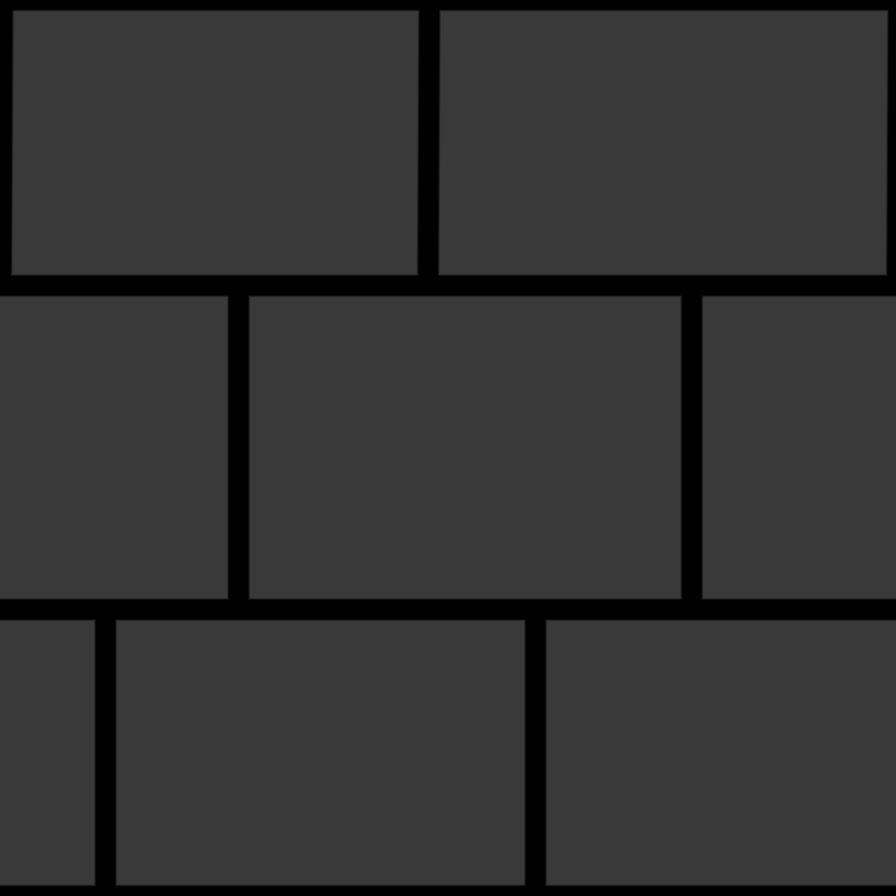
This pattern is drawn by a three.js fragment shader. Its source:

```glsl
// Dark grey block wall: three staggered courses, two blocks each, with black joints.
varying vec2 vUv;

const vec3 BLOCK_COLOR = vec3(0.2235);
const vec3 JOINT_COLOR = vec3(0.002);
const float JOINT_HALF_WIDTH = 0.0118;
const float EDGE_SOFTNESS = 0.0018;

// Joint positions, in canvas units
const float LOWER_BED = 0.3197;
const float UPPER_BED = 0.6812;
const vec2 BOTTOM_JOINTS = vec2(0.1178, 0.5977);
const vec2 MIDDLE_JOINTS = vec2(0.2663, 0.7721);
const vec2 TOP_JOINTS = vec2(0.0020, 0.4785);
const float TOP_LEAN = 0.005;

// Distance to a line that repeats once per canvas
float wrappedDistance(float position, float line) {
  return abs(fract(position - line + 0.5) - 0.5);
}

// Upright joints of the course at height y
vec2 courseJoints(float y) {
  if (y < LOWER_BED) return BOTTOM_JOINTS;
  if (y < UPPER_BED) return MIDDLE_JOINTS;
  return TOP_JOINTS + TOP_LEAN * (y - 0.5 * (UPPER_BED + 1.0));
}

float jointDistance(vec2 p) {
  float bed = min(wrappedDistance(p.y, 0.0),
                  min(wrappedDistance(p.y, LOWER_BED), wrappedDistance(p.y, UPPER_BED)));
  vec2 joints = courseJoints(p.y);
  float upright = min(wrappedDistance(p.x, joints.x), wrappedDistance(p.x, joints.y));
  return min(bed, upright) - JOINT_HALF_WIDTH;
}

void main() {
  float block = smoothstep(-EDGE_SOFTNESS, EDGE_SOFTNESS, jointDistance(vUv));
  gl_FragColor = vec4(mix(JOINT_COLOR, BLOCK_COLOR, block), 1.0);
}
```
